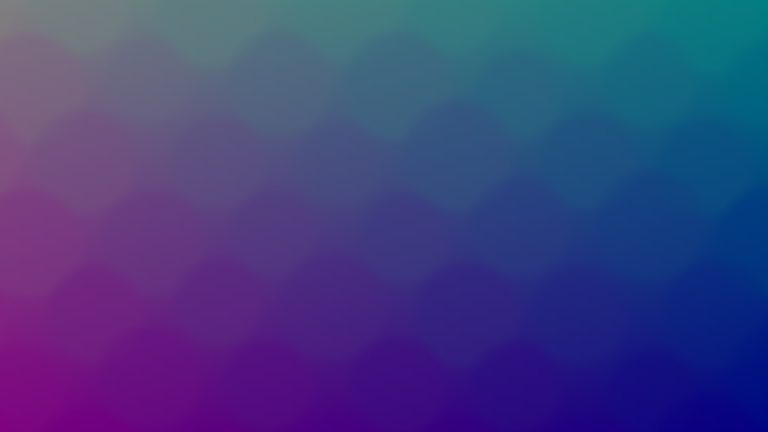
A Shadertoy shader for this background:

```glsl
// A dim four-corner colour wash under soft, overlapping translucent discs.
// Discs sit on a jittered staggered lattice; each one pulls the wash toward
// the colour found at its own centre, giving faint blurred facets.

const vec2 SPACING = vec2(0.289, 0.172);  // lattice step, in canvas heights
const vec2 ORIGIN = vec2(0.058, 0.110);   // centre of lattice cell (0, 0)
const float JITTER = 0.045;
const float BRIGHTNESS = 0.5;

vec2 hash2(vec2 cell) {
    vec3 q = fract(vec3(cell.xyx) * vec3(0.1031, 0.1030, 0.0973));
    q += dot(q, q.yzx + 33.33);
    return fract((q.xx + q.yz) * q.zy);
}

// Red fades to the right, green rises to the top, blue stays constant.
vec3 wash(vec2 p, float aspect) {
    vec2 uv = clamp(vec2(p.x / aspect, p.y), 0.0, 1.0);
    return BRIGHTNESS * vec3(1.0 - uv.x, uv.y, 1.0);
}

// Every second row is shifted by half a column.
float rowShift(float row) {
    return 0.5 * mod(row, 2.0);
}

vec2 discCentre(vec2 cell) {
    vec2 lattice = vec2(cell.x + rowShift(cell.y), cell.y);
    return ORIGIN + SPACING * lattice + JITTER * (hash2(cell) - 0.5);
}

float softDisc(vec2 p, vec2 centre, float radius, float blur) {
    return 1.0 - smoothstep(radius - blur, radius + blur, length(p - centre));
}

// Blends nearby discs over the wash, upper rows first.
vec3 layerDiscs(vec3 colour, vec2 p, float aspect) {
    vec2 grid = (p - ORIGIN) / SPACING;
    float nearestRow = floor(grid.y + 0.5);
    for (int j = 1; j >= -1; j--) {
        float row = nearestRow + float(j);
        float nearestColumn = floor(grid.x - rowShift(row) + 0.5);
        for (int i = -1; i <= 1; i++) {
            vec2 cell = vec2(nearestColumn + float(i), row);
            vec2 centre = discCentre(cell);
            vec2 rnd = hash2(cell + 71.0);
            float radius = mix(0.095, 0.130, rnd.x);
            float opacity = mix(0.35, 0.60, rnd.y);
            float cover = softDisc(p, centre, radius, 0.018);
            colour = mix(colour, wash(centre, aspect), opacity * cover);
        }
    }
    return colour;
}

void mainImage(out vec4 fragColor, in vec2 fragCoord) {
    float aspect = iResolution.x / iResolution.y;
    vec2 p = fragCoord / iResolution.y;
    vec3 colour = layerDiscs(wash(p, aspect), p, aspect);
    fragColor = vec4(colour, 1.0);
}
```
